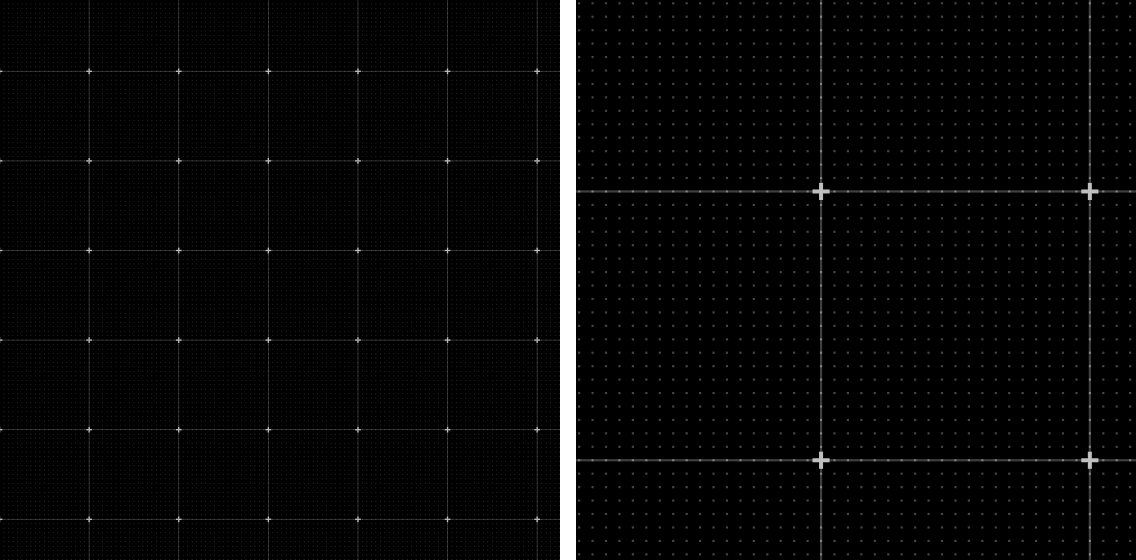
Left, the full canvas; right, a detail of the centre.
Give the GLSL for this pattern, as a WebGL 2 fragment shader.

```glsl
#version 300 es
precision highp float;

uniform vec2 u_resolution;
out vec4 fragColor;

// Offset from the nearest point of a square lattice
vec2 latticeOffset(vec2 p, float spacing) {
    return (fract(p / spacing + 0.5) - 0.5) * spacing;
}

// Share of a pixel covered by a centred bar, separately for each axis
vec2 barCoverage(vec2 offset, vec2 halfWidth, float pixel) {
    vec2 low = max(offset - 0.5 * pixel, -halfWidth);
    vec2 high = min(offset + 0.5 * pixel, halfWidth);
    return clamp((high - low) / pixel, 0.0, 1.0);
}

float boxCoverage(vec2 offset, vec2 halfSize, float pixel) {
    vec2 bars = barCoverage(offset, halfSize, pixel);
    return bars.x * bars.y;
}

void main() {
    float pixel = 1.0 / u_resolution.y;
    vec2 p = gl_FragCoord.xy * pixel - vec2(-0.0008, 0.0727);
    vec2 cell = latticeOffset(p, 0.16);

    // Fine dots, twenty to a cell
    float dots = boxCoverage(latticeOffset(p, 0.008), vec2(0.00065), pixel);

    // Thin grid lines
    vec2 lines = barCoverage(cell, vec2(0.00065), pixel);
    float grid = max(lines.x, lines.y);

    // Bright plus marks at the crossings
    vec2 arm = vec2(0.0051, 0.0012);
    float plus = max(boxCoverage(cell, arm, pixel), boxCoverage(cell, arm.yx, pixel));

    vec3 color = vec3(0.27) * dots + vec3(0.25) * grid;
    color = mix(color, vec3(0.75), plus);
    fragColor = vec4(color, 1.0);
}
```
